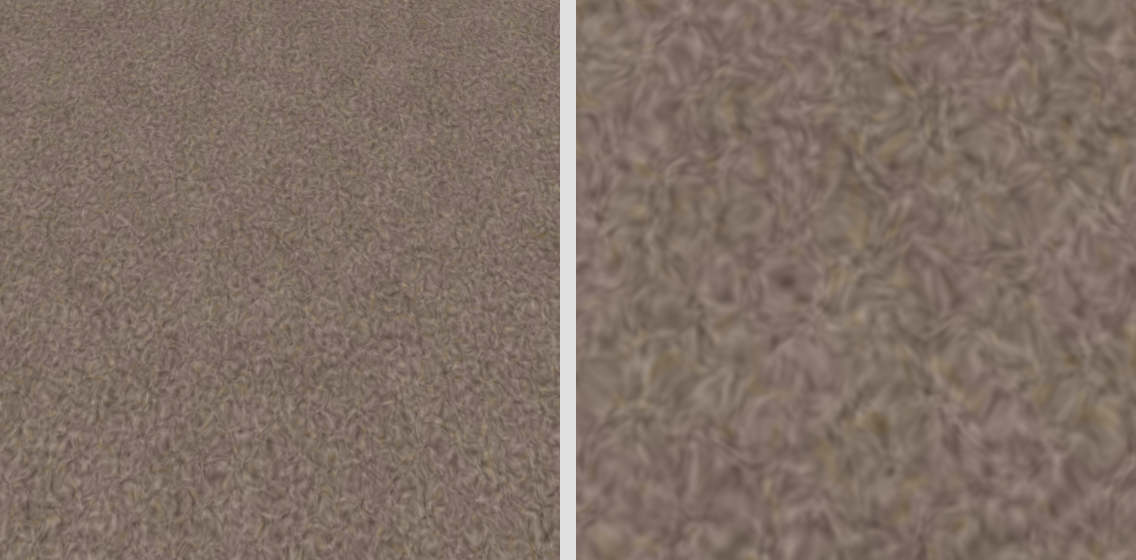
Left: the whole. Right: its middle third, enlarged.
Give the GLSL for this texture, as a WebGL 2 fragment shader.

```glsl
#version 300 es
precision highp float;
// Short-pile brown carpet receding gently from the viewer.

uniform vec2 u_resolution;
out vec4 fragColor;

const vec3 BASE_COLOR = vec3(0.495, 0.432, 0.395);
const vec3 SHADE_TINT = vec3(1.0, 0.99, 0.97);    // channel response to pile shading
const vec3 FLECK_TINT = vec3(0.030, 0.022, -0.016); // straw-coloured yarn
const vec3 MAUVE_TINT = vec3(0.012, -0.006, 0.012); // slow hue drift
const float RECESSION = 0.38;                     // strength of the perspective
const vec2 TUFT_DENSITY = vec2(76.0, 56.0);       // tufts per canvas at the near edge
const float FIBRE_SCALE = 1.9;                    // fibres per tuft
const float WARP_SCALE = 0.37;
const float WARP_AMOUNT = 1.1;                    // bends tufts in varied directions
const float TUFT_CONTRAST = 0.185;
const float FIBRE_CONTRAST = 0.115;
const float MOTTLE_CONTRAST = 0.035;
const float FAR_CONTRAST = 0.72;                  // contrast left at the far edge

// Integer hash of a lattice cell, giving a vector in [-1, 1].
vec2 hashGradient(vec2 cell) {
    uvec2 v = uvec2(ivec2(cell) + 32768);
    v = v * 1664525u + 1013904223u;
    v.x += v.y * 1664525u;
    v.y += v.x * 1664525u;
    v ^= v >> 16u;
    v.x += v.y * 1664525u;
    v.y += v.x * 1664525u;
    v ^= v >> 16u;
    return vec2(v & 65535u) / 32767.5 - 1.0;
}

// Gradient noise, centred on zero.
float gradientNoise(vec2 p) {
    vec2 cell = floor(p);
    vec2 f = p - cell;
    vec2 blend = f * f * f * (f * (f * 6.0 - 15.0) + 10.0);
    vec2 e = vec2(1.0, 0.0);
    float a = dot(hashGradient(cell), f);
    float b = dot(hashGradient(cell + e.xy), f - e.xy);
    float c = dot(hashGradient(cell + e.yx), f - e.yx);
    float d = dot(hashGradient(cell + e.xx), f - e.xx);
    return mix(mix(a, b, blend.x), mix(c, d, blend.x), blend.y);
}

vec2 rotate(vec2 p, vec2 direction) {
    return vec2(p.x * direction.x - p.y * direction.y,
                p.x * direction.y + p.y * direction.x);
}

void main() {
    vec2 uv = gl_FragCoord.xy / u_resolution;

    // Project the canvas onto the floor.
    float depth = 1.0 / (1.0 - RECESSION * uv.y);
    vec2 ground = vec2(uv.x - 0.5, uv.y) * depth * TUFT_DENSITY;

    // Lean the tufts in locally varying directions.
    vec2 bend = vec2(gradientNoise(ground * WARP_SCALE + 11.3),
                     gradientNoise(ground * WARP_SCALE + 57.9));
    vec2 pile = ground + WARP_AMOUNT * bend;

    // Shading of tufts and finer fibres, softened once cells near pixel size.
    float tuft = gradientNoise(pile);
    vec2 fibrePos = rotate(pile, vec2(0.94, 0.34)) * FIBRE_SCALE;
    float cellsPerPixel = FIBRE_SCALE * TUFT_DENSITY.y * depth * depth / u_resolution.y;
    float fibreFade = smoothstep(1.0, 0.4, cellsPerPixel);
    float fibre = gradientNoise(fibrePos + 31.7) * fibreFade;
    float grain = TUFT_CONTRAST * tuft + FIBRE_CONTRAST * fibre;
    grain *= mix(1.0, FAR_CONTRAST, uv.y);

    // Broad wear, slow hue drift and scattered straw yarns.
    float mottle = gradientNoise(ground * 0.11 + 83.1) + gradientNoise(ground * 0.23 + 7.7);
    float drift = gradientNoise(ground * 0.17 + 141.3);
    float straw = gradientNoise(pile * 0.72 + 205.6) + 0.25 * drift;
    float fleck = smoothstep(0.12, 0.46, straw);

    vec3 color = BASE_COLOR + SHADE_TINT * (grain + MOTTLE_CONTRAST * mottle);
    color += FLECK_TINT * fleck - MAUVE_TINT * drift;
    fragColor = vec4(clamp(color, 0.0, 1.0), 1.0);
}
```
